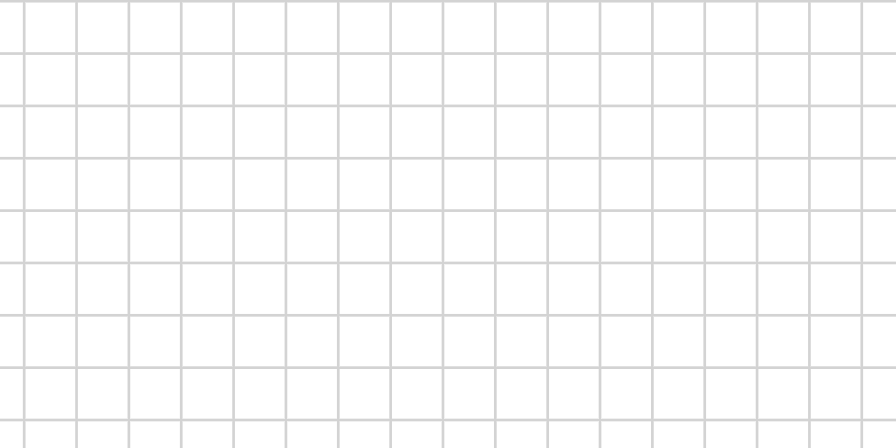
A Shadertoy shader for this pattern:

```glsl
// Thin light grey square grid on a white ground.

#define PITCH 0.11685                // line spacing, in canvas heights
#define ORIGIN vec2(0.0540, 0.0625)  // first crossing from the lower left
#define LINE_WIDTH 0.0060            // line width, in canvas heights
#define PAPER_COLOR vec3(1.0)
#define LINE_COLOR vec3(0.827)

// Distance to the nearest vertical (x) and horizontal (y) line centre.
vec2 gridDistance(vec2 p) {
    vec2 cell = fract((p - ORIGIN) / PITCH + 0.5) - 0.5;
    return abs(cell) * PITCH;
}

// Share of a pixel of the given size that the lines cover, per axis.
vec2 lineCoverage(vec2 dist, float pixel) {
    vec2 inside = min(dist + 0.5 * pixel, vec2(0.5 * LINE_WIDTH));
    vec2 start = max(dist - 0.5 * pixel, vec2(-0.5 * LINE_WIDTH));
    return clamp((inside - start) / pixel, 0.0, 1.0);
}

void mainImage(out vec4 fragColor, in vec2 fragCoord) {
    float pixel = 1.0 / iResolution.y;
    vec2 coverage = lineCoverage(gridDistance(fragCoord * pixel), pixel);

    // Crossings keep the same tone as the lines.
    float ink = max(coverage.x, coverage.y);
    fragColor = vec4(mix(PAPER_COLOR, LINE_COLOR, ink), 1.0);
}
```
